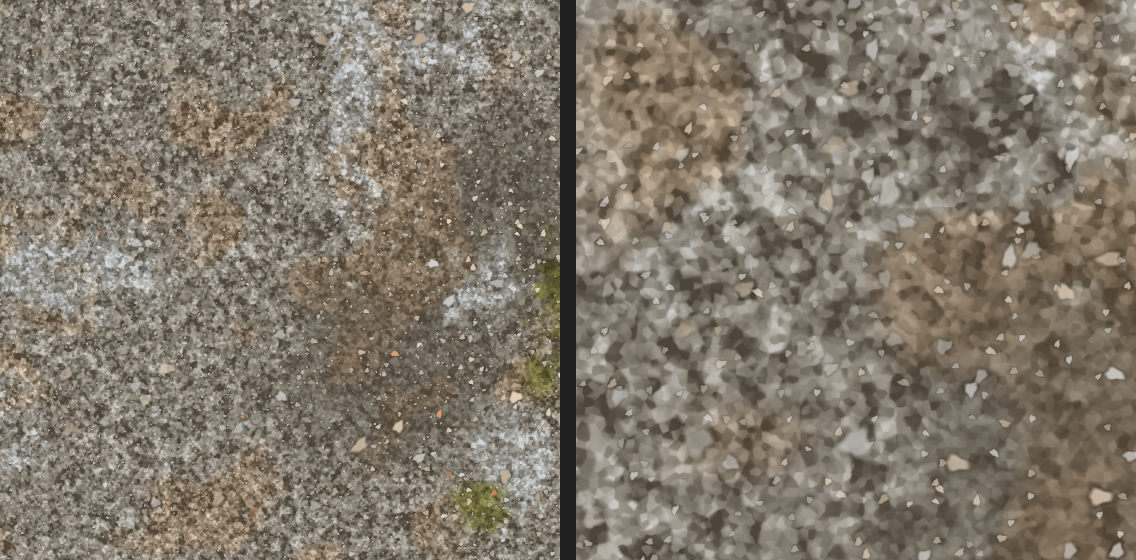
Left: the whole. Right: its middle third, enlarged.
Write a WebGL 1 fragment shader that draws this texture.

```glsl
precision highp float;
uniform vec2 u_resolution;

const vec3 SHADOW = vec3(0.30, 0.27, 0.225);
const vec3 STONE = vec3(0.56, 0.535, 0.49);
const vec3 CHALK = vec3(0.85, 0.845, 0.83);
const vec3 MOSS = vec3(0.38, 0.37, 0.17);
const vec3 TAN_TINT = vec3(1.07, 0.99, 0.90);
const vec3 COOL_TINT = vec3(0.97, 1.0, 1.035);
const vec3 RUST_TINT = vec3(1.0, 0.76, 0.60);

const float BASE_TONE = 0.40;
const float COARSE_GRIT = 0.30;
const float MEDIUM_GRIT = 0.55;
const float FINE_GRIT = 0.50;
const float PALE_LIFT = 0.25;
const float DAMP_DROP = 0.17;
const float PEBBLE_TILT = 0.5;
const float RIM_DEPTH = 0.16;

vec2 hash2(vec2 p) {
  vec2 q = vec2(dot(p, vec2(127.1, 311.7)), dot(p, vec2(269.5, 183.3)));
  return fract(sin(q) * 43758.545);
}

// Cellular noise: random cell tones blended across soft borders
float softCells(vec2 p, float sharpness) {
  vec2 cell = floor(p);
  float total = 0.0;
  float weights = 0.0001;
  for (int j = -1; j <= 1; j++) {
    for (int i = -1; i <= 1; i++) {
      vec2 id = cell + vec2(float(i), float(j));
      vec2 d = id + hash2(id) - p;
      float w = exp(-sharpness * dot(d, d));
      total += w * hash2(id + 37.0).x;
      weights += w;
    }
  }
  return total / weights;
}

float blob(vec2 p, vec2 centre, vec2 radius) {
  vec2 d = (p - centre) / radius;
  return exp(-dot(d, d));
}

// Lays irregular oval pebbles with a dark rim over the ground
vec3 addPebbles(vec3 ground, vec2 p, float chance, float size, float strength) {
  vec2 cell = floor(p);
  vec3 color = ground;
  for (int j = -1; j <= 1; j++) {
    for (int i = -1; i <= 1; i++) {
      vec2 id = cell + vec2(float(i), float(j));
      vec2 shape = hash2(id + 11.0);
      vec2 look = hash2(id + 71.0);
      vec2 d = p - id - hash2(id);
      float turn = PEBBLE_TILT + 2.2 * (shape.x - 0.5);
      float c = cos(turn);
      float s = sin(turn);
      vec2 q = vec2(c * d.x + s * d.y, c * d.y - s * d.x);
      q.y *= 1.0 + 0.8 * shape.y;
      float angle = atan(q.y, q.x + 0.00001);
      float lumps = 1.0 + 0.15 * sin(3.0 * angle + 6.3 * look.x)
                  + 0.08 * sin(5.0 * angle + 6.3 * shape.x);
      float radius = size * mix(0.5, 1.0, shape.y * look.y);
      float r = length(q) * lumps / radius;
      float present = step(hash2(id + 53.0).x, chance) * strength;
      float body = present * (1.0 - smoothstep(0.65, 1.2, r));
      float rim = present * (1.0 - smoothstep(1.0, 1.7, r));
      vec3 face = mix(STONE, CHALK, 0.35 + 0.7 * look.x);
      face *= mix(vec3(1.0), TAN_TINT, step(0.7, look.y));
      face *= mix(vec3(1.0), RUST_TINT, step(0.975, look.y));
      color = mix(color * (1.0 - RIM_DEPTH * rim), face, body);
    }
  }
  return color;
}

void main() {
  vec2 uv = gl_FragCoord.xy / u_resolution;

  // Ragged edges for the large weathered areas
  vec2 p = uv + 0.018 * sin(uv.yx * vec2(23.0, 19.0) + 2.0 * sin(uv * 13.0));
  float ragged = 0.5 * softCells(uv * 17.0, 6.0) + 0.5 * softCells(uv * 43.0, 7.0);

  float pale = blob(p, vec2(0.06, 0.53), vec2(0.09, 0.11))
             + blob(p, vec2(0.25, 0.51), vec2(0.15, 0.07))
             + blob(p, vec2(0.02, 0.24), vec2(0.09, 0.08))
             + blob(p, vec2(0.63, 0.84), vec2(0.08, 0.22))
             + blob(p, vec2(0.80, 0.92), vec2(0.13, 0.09))
             + blob(p, vec2(0.85, 0.49), vec2(0.09, 0.07))
             + blob(p, vec2(0.92, 0.18), vec2(0.09, 0.13));
  pale = smoothstep(0.25, 0.95, 0.75 * pale + 1.1 * (ragged - 0.5));

  float damp = blob(p, vec2(0.68, 0.34), vec2(0.25, 0.22))
             + blob(p, vec2(0.92, 0.64), vec2(0.18, 0.20));
  damp = smoothstep(0.2, 0.9, damp + 0.5 * (ragged - 0.5)) * (1.0 - pale);

  float moss = blob(p, vec2(0.98, 0.31), vec2(0.07, 0.07))
             + blob(p, vec2(0.86, 0.09), vec2(0.06, 0.06))
             + blob(p, vec2(0.99, 0.50), vec2(0.05, 0.12));
  moss = smoothstep(0.35, 0.9, moss + 0.9 * (ragged - 0.5));

  // Ground grit at three grain sizes
  float grit = COARSE_GRIT * (softCells(uv * 52.0, 8.0) - 0.5)
             + MEDIUM_GRIT * (softCells(uv * 105.0 + 7.0, 10.0) - 0.5)
             + FINE_GRIT * (softCells(uv * 210.0 + 19.0, 9.0) - 0.5);
  float tone = BASE_TONE + PALE_LIFT * pale - DAMP_DROP * damp
             + grit * (1.0 - 0.5 * damp);
  tone = clamp(tone, 0.0, 1.0);
  vec3 color = mix(SHADOW, STONE, smoothstep(0.0, 1.0, min(tone * 2.0, 1.0)) * 0.4 + min(tone * 2.0, 1.0) * 0.6);
  color = mix(color, CHALK, max(tone * 2.0 - 1.0, 0.0));

  // Stains and moss
  float stain = smoothstep(0.5, 0.85, softCells(uv * 11.0 + 3.0, 5.0));
  color *= mix(vec3(1.0), TAN_TINT, stain * (1.0 - pale));
  color *= mix(vec3(1.0), COOL_TINT, pale);
  color = mix(color, MOSS * (0.65 + 0.9 * tone), 0.8 * moss);

  // Pebbles, small to large, more exposed toward the right
  float exposed = smoothstep(0.15, 0.85, uv.x);
  color = addPebbles(color, uv * 80.0, 0.30, 0.32, 0.75);
  color = addPebbles(color, uv * 42.0 + 5.0, 0.24, 0.36, mix(0.35, 0.95, exposed));
  color = addPebbles(color, uv * 17.0 + 9.0, 0.13, 0.30, mix(0.6, 0.95, exposed));

  gl_FragColor = vec4(clamp(color, 0.0, 1.0), 1.0);
}
```
